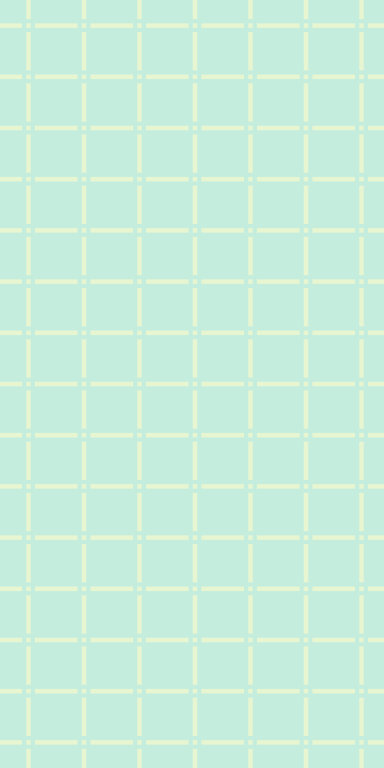
This pattern is drawn by a WebGL 1 fragment shader. Its source:

```glsl
precision highp float;

uniform vec2 u_resolution;

const float CANVAS_HEIGHT = 512.0;
const float ROWS = 15.0;
const float COLUMN_PITCH = 37.0;
const float FIRST_COLUMN = 19.0;
const float HALF_WIDTH = 1.5;
const float GAP_REACH = 4.3;

const vec3 MINT = vec3(0.77, 0.93, 0.87);
const vec3 CREAM = vec3(0.91, 0.96, 0.82);

// Signed offset from the nearest crossing of a repeating grid
vec2 crossingOffset(vec2 p, vec2 origin, vec2 pitch) {
  return mod(p - origin + 0.5 * pitch, pitch) - 0.5 * pitch;
}

// Smoothed coverage of the span closer to zero than reach
float within(float offset, float reach, float pixel) {
  return clamp((reach - abs(offset)) / pixel + 0.5, 0.0, 1.0);
}

// Dash along one axis, broken around each crossing
float dash(float across, float along, float halfWidth, float gap, float pixel) {
  return within(across, halfWidth, pixel) * (1.0 - within(along, gap, pixel));
}

// Square dot at the crossing
float squareDot(vec2 q, float halfWidth, float pixel) {
  return within(q.x, halfWidth, pixel) * within(q.y, halfWidth, pixel);
}

// Broken lines in both directions with a dot where they meet
float brokenGrid(vec2 q, float halfWidth, float gap, float pixel) {
  float vertical = dash(q.x, q.y, halfWidth, gap, pixel);
  float horizontal = dash(q.y, q.x, halfWidth, gap, pixel);
  return max(max(vertical, horizontal), squareDot(q, halfWidth, pixel));
}

void main() {
  // Canvas units, with the height fixed
  float pixel = CANVAS_HEIGHT / u_resolution.y;
  vec2 p = gl_FragCoord.xy * pixel;

  vec2 pitch = vec2(COLUMN_PITCH, CANVAS_HEIGHT / ROWS);
  vec2 origin = vec2(FIRST_COLUMN, 0.5 * pitch.y);
  vec2 q = crossingOffset(p, origin, pitch);

  float ink = brokenGrid(q, HALF_WIDTH, GAP_REACH, pixel);
  gl_FragColor = vec4(mix(MINT, CREAM, ink), 1.0);
}
```
